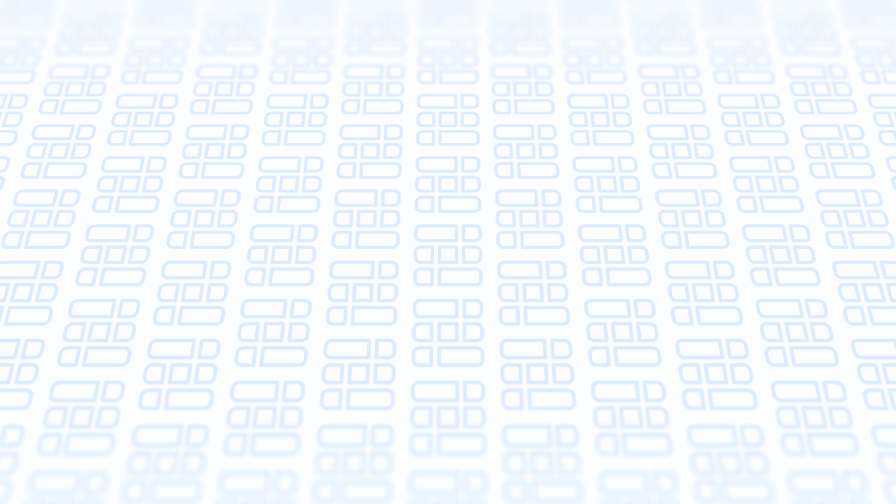
A WebGL 2 fragment shader for this pattern:

```glsl
#version 300 es
precision highp float;
// Pale tilted plane covered by brick-offset icons, each a 3 by 3 block of outlined tiles.
// Every sample is projected to the plane, wrapped into one cell and measured with a
// rounded-box distance; a spiral of samples gives the lens blur at the near and far ends.

uniform vec2 u_resolution;
out vec4 outColor;

const vec3 PAPER = vec3(0.987, 0.992, 1.0);
const vec3 INK = vec3(0.862, 0.925, 1.0);

const float HORIZON = 2.692;        // height of the horizon above the top edge
const float COLUMN_PITCH = 0.0516;  // column spacing per unit of depth
const float ROW_PITCH = 0.014338;   // row spacing in inverse depth
const float ROW_PHASE = 0.813;
const vec2 ICON_SIZE = vec2(0.870, 0.886);  // share of a cell, outer gap included

const float TILE_GAP = 0.078;       // tile units: one icon is 3 by 3
const float LINE_WIDTH = 0.145;
const float OUTER_RADIUS = 0.30;
const float INNER_RADIUS = 0.07;

const int BLUR_SAMPLES = 48;
const float GOLDEN_ANGLE = 2.399963;

float roundedBox(vec2 p, vec2 halfSize, float radius) {
    vec2 q = abs(p) - halfSize + radius;
    return length(max(q, 0.0)) + min(max(q.x, q.y), 0.0) - radius;
}

// Signed distance to the outline of the tile nearest to q.
float tileOutline(vec2 q) {
    float row = clamp(floor(q.y), 0.0, 2.0);
    // The top row joins its first two tiles, the bottom row its last two.
    float seamA = row > 0.5 ? 1.0 : 0.0;
    float seamB = row < 1.5 ? 2.0 : 3.0;
    vec2 span = vec2(seamA, seamB);
    if (seamA > 0.0 && q.x < seamA) span = vec2(0.0, seamA);
    if (seamB < 3.0 && q.x > seamB) span = vec2(seamB, 3.0);

    vec2 center = vec2(0.5 * (span.x + span.y), row + 0.5);
    vec2 halfSize = 0.5 * vec2(span.y - span.x, 1.0) - TILE_GAP;
    // Only corners on the left and right flanks of the icon are well rounded.
    bool flank = q.x < center.x ? span.x < 0.5 : span.y > 2.5;
    float radius = flank ? OUTER_RADIUS : INNER_RADIUS;
    float d = roundedBox(q - center, halfSize, radius);
    return abs(d + 0.5 * LINE_WIDTH) - 0.5 * LINE_WIDTH;
}

// Ink coverage at p: x from the centre line, y down from the top edge.
float planeInk(vec2 p, float softness) {
    float depth = p.y + HORIZON;
    float pitch = COLUMN_PITCH * depth;
    float across = p.x / pitch;
    float column = floor(across + 0.5);
    float down = ROW_PHASE - 1.0 / (depth * ROW_PITCH) - 0.5 * mod(column, 2.0);
    vec2 cell = vec2(across - column, fract(down + 0.5) - 0.5);

    float edge = softness * 3.0 / (pitch * ICON_SIZE.x);
    float d = tileOutline(cell / ICON_SIZE * 3.0 + 1.5);
    return 1.0 - smoothstep(-edge, edge, d);
}

// Blur radius grows away from the focused middle band.
float blurRadius(float y) {
    float far = 1.0 - smoothstep(-0.06, 0.25, y);
    float near = smoothstep(0.68, 1.06, y);
    return 0.018 * far + 0.012 * near;
}

void main() {
    vec2 p = (gl_FragCoord.xy - vec2(0.5 * u_resolution.x, 0.0)) / u_resolution.y;
    p.y = 1.0 - p.y;
    float pixel = 1.0 / u_resolution.y;
    float radius = blurRadius(p.y);
    float softness = max(0.75 * pixel, 0.25 * radius);

    // Average a disc of samples laid out on a golden-angle spiral.
    float ink = 0.0;
    for (int i = 0; i < BLUR_SAMPLES; i++) {
        float t = (float(i) + 0.5) / float(BLUR_SAMPLES);
        float angle = float(i) * GOLDEN_ANGLE;
        vec2 offset = radius * sqrt(t) * vec2(cos(angle), sin(angle));
        ink += planeInk(p + offset, softness);
    }
    ink /= float(BLUR_SAMPLES);

    outColor = vec4(mix(PAPER, INK, ink), 1.0);
}
```
